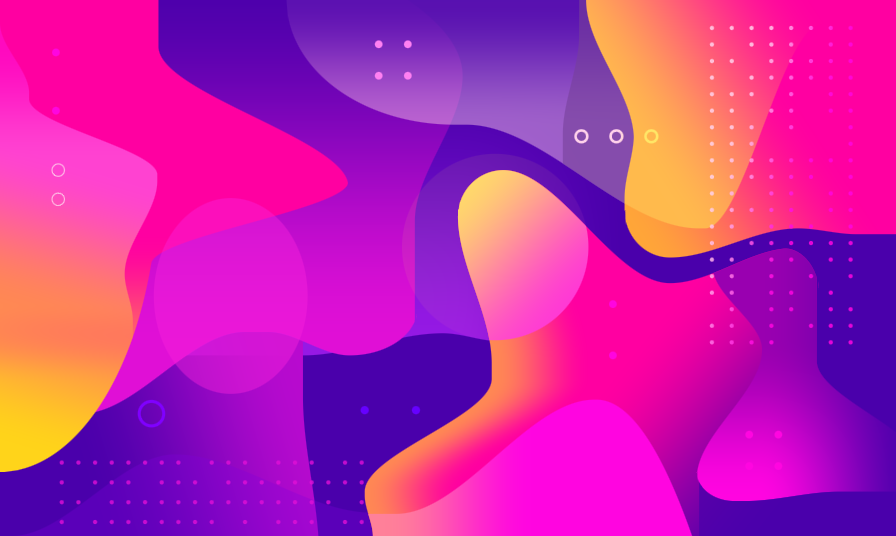
A Shadertoy shader for this background:

```glsl
// Overlapping liquid gradient blobs with scattered dots and rings.
#define HEIGHT 4.6
#define INDIGO vec3(.29, 0, .67)
#define VIOLET vec3(.59, .1, .9)
#define MAGENTA vec3(.88, .06, .84)
#define FUCHSIA vec3(1, .02, .88)
#define PINK vec3(1, 0, .63)
#define ORANGE vec3(1, .53, .33)
#define YELLOW vec3(1, .83, .1)
#define PALE vec3(1, .82, .92)
#define DOT_RADIUS .018
#define DOT_SHARE .78

vec3 col = INDIGO;
float x, y; // canvas position, y measured down from the top edge

void paint(vec3 ink, float cover) { col = mix(col, ink, cover); }

// Smooth-edged coverage of the region where d is negative.
float fill(float d) { return clamp(.5 - d / max(fwidth(d), 1e-4), 0., 1.); }

float rise(float a, float b, float t) { return smoothstep(a, b, t); }

// Height of a unit half circle, zero outside it.
float arc(float t) { return sqrt(max(0., 1. - t * t)); }

float hash(vec2 cell) { return fract(sin(dot(cell, vec2(41.3, 289.1))) * 437.5); }

vec2 nearest(vec2 first, vec2 gap, vec2 count) {
    return clamp(round((vec2(x, y) - first) / gap), vec2(0), count - 1.);
}

// Distance to the closest point of a finite grid.
float grid(vec2 first, vec2 gap, vec2 count) {
    return length(vec2(x, y) - first - gap * nearest(first, gap, count));
}

float scatter(vec2 first, vec2 gap, vec2 count) {
    float kept = step(hash(nearest(first, gap, count)), DOT_SHARE);
    return kept * fill(grid(first, gap, count) - DOT_RADIUS);
}

// Violet field, purple column and sheet, low hill.
void backLayers() {
    float fieldEnd = 3.05 - .19 * rise(2.6, 3.8, x) + .07 * rise(3.8, 4.3, x);
    paint(mix(INDIGO, VIOLET, rise(.5, 3.1, y)), fill(y - fieldEnd) * (1. - rise(3.9, 5.4, x)));

    float top = max(.65 - y, 0.) / .65;
    float side = 3.97 - .47 * top * top - .41 * rise(.65, 1.9, y);
    float base = 3.55 - .7 * rise(.7, 2.1, x) + .2 * rise(2.3, 3., x)
               - .4 * (1. - arc(max(x - 3., 0.) / .58));
    float column = fill(max(x - 2.6 - .14 * rise(3.4, 4.8, y), base - y));
    paint(vec3(.72, .04, .81), column * rise(.5, 2.7, x - .3 * (y - 3.5)));
    paint(mix(INDIGO, MAGENTA, rise(-.3, 3., y)), fill(max(x - side, y - base)));

    float hill = 4.6 - .7 * rise(.1, 1.5, x) + .5 * rise(1.5, 3.2, x);
    paint(vec3(.5, 0, .85), .3 * fill(hill - y));
}

// Pink mass, its warm inner lobe and a clear oval.
void leftLayers() {
    float side = 1.36 * arc(max(y - 1.5, 0.) / 2.55)
               + 1.63 * rise(.4, 1.6, y) * (1. - rise(1.56, 2.26, y));
    vec3 warm = mix(ORANGE, YELLOW, rise(2.5, 3.8, y - .3 * x));
    paint(mix(PINK, warm, rise(2., 3.3, y)), fill(x - side));

    float lobeSide = .25 * rise(.2, .8, y) + 1.1 * rise(.85, 1.5, y)
                   - .28 * rise(1.55, 2.35, y) + .07 * rise(2.35, 2.75, y);
    vec3 lobe = mix(vec3(1, .04, .75), vec3(1, .26, .82), rise(.4, 1.4, y));
    lobe = mix(lobe, warm, rise(1.2, 2.6, y - .3 * x));
    paint(lobe, fill(max(x - lobeSide, x - side)) * (1. - rise(2.6, 3.2, y)));

    float oval = length(vec2(x - 1.98, y - 2.54) / vec2(.66, .84)) - 1.;
    paint(vec3(.97, .13, .86), .45 * fill(oval));
}

// Pale veil and orange curtain.
void topLayers() {
    float veilEnd = 1.07 * arc(min(x - 3.9, 0.) / 1.44) + .89 * rise(4., 6., x)
                  - 1.75 * rise(6.05, 7.05, x);
    float veil = fill(y - veilEnd);
    paint(PALE, veil * (.08 + .37 * rise(0., 1.1, y)));
    paint(vec3(.46, .25, .6), .6 * veil * fill(4.97 - .14 * rise(.3, 1.15, y) - x));

    float side = 5.03 + .41 * rise(0., 1.2, y) - .08 * rise(1.15, 1.7, y);
    float base = 1.8 + .41 * arc(min(x - 5.75, 0.) / .39)
               - .25 * rise(5.75, 6.85, x) + .05 * rise(6.85, 7.35, x);
    float heat = x - .65 * y;
    vec3 cloth = mix(vec3(1, .65, .22), PINK, rise(4.1, 6.3, heat));
    vec3 lit = mix(vec3(1, .73, .3), PINK, rise(4.6, 7., heat));
    paint(mix(cloth, lit, veil), fill(max(side - x, y - base)));
}

// Central tongue with a disc, purple pool, fuchsia hill.
void frontLayers() {
    float top = 1.46 + .97 * rise(4.32, 5.75, x) - .3 * rise(5.75, 6.8, x)
              + .4 * (2. - arc(min(x - 4.32, 0.) / .39) - arc(max(x - 6.72, 0.) / .31));
    float left = 3.93 + .29 * rise(1.85, 3.12, y) - 1.09 * rise(3.25, 4.22, y)
               + .07 * rise(4.25, 4.6, y);
    float body = max(max(top - y, left - x), x - 7.01 - .9 * rise(3.1, 4., y));
    vec3 flesh = mix(ORANGE, PINK, rise(0., .85, x - left));
    paint(mix(flesh, INDIGO, rise(7.8, 10.3, x + .8 * y)), fill(body));

    float disc = fill(length(vec2(x - 4.25, y - 2.12)) - .8);
    vec3 glow = mix(vec3(1, .87, .42), vec3(1, .23, .85), rise(5.5, 7.6, x + y));
    paint(glow, disc * mix(.08, .95, fill(body)));

    float poolLeft = 6.12 + .42 * rise(2.3, 3., y) - .56 * rise(3., 4.1, y);
    float poolEnd = 4.05 + .25 * arc(min(x - 6.3, 0.) / .32) - .08 * rise(6.4, 7.2, x);
    vec3 pool = mix(vec3(.6, 0, .69), FUCHSIA, rise(2.9, 4.3, y));
    pool = mix(pool, INDIGO, rise(6.5, 7.9, x));
    paint(pool, fill(max(max(poolLeft - x, y - poolEnd), body)));
    paint(INDIGO, .75 * fill(max(poolEnd - y, 6. - x)));

    float fall = max(x - 5.12, 0.) / .82;
    float hill = 4.41 - .98 * rise(3.4, 5.1, x) + 1.17 * fall * fall;
    paint(mix(vec3(1, .5, .6), FUCHSIA, rise(3.3, 4.6, x)), fill(max(hill - y, left - x)));
}

// Small dots and rings.
void ornaments() {
    vec2 pair = vec2(2), column = vec2(1, 2), gap = vec2(.25, .27);
    vec3 tint = mix(PALE, FUCHSIA, rise(6.2, 7.1, x + .3 * y - .36));
    paint(tint, .85 * scatter(vec2(6.11, .24), vec2(.17, .142), vec2(8, 20)));
    paint(MAGENTA, .8 * scatter(vec2(.53, 3.97), vec2(.143, .17), vec2(19, 4)));
    paint(vec3(1, .5, .95), fill(grid(vec2(3.25, .38), gap, pair) - .033));
    float bead = min(grid(vec2(6.43, 3.73), gap, pair), grid(vec2(.48, .45), vec2(.5), column));
    paint(FUCHSIA, fill(min(bead, grid(vec2(5.26, 2.61), vec2(.44), column)) - .033));
    paint(vec3(.4, 0, 1), fill(grid(vec2(3.13, 3.52), vec2(.44), column.yx) - .035));
    vec3 bright = mix(PALE, vec3(1, .9, .4), rise(5.3, 5.5, x));
    paint(bright, fill(abs(grid(vec2(4.99, 1.17), vec2(.3), vec2(3, 1)) - .05) - .011));
    paint(PALE, .8 * fill(abs(grid(vec2(.5, 1.46), vec2(.25), column) - .053) - .005));
    paint(vec3(.5, 0, 1), fill(abs(length(vec2(x - 1.3, y - 3.55)) - .105) - .013));
}

void mainImage(out vec4 fragColor, in vec2 fragCoord) {
    x = HEIGHT * fragCoord.x / iResolution.y;
    y = HEIGHT - HEIGHT * fragCoord.y / iResolution.y;
    backLayers();
    leftLayers();
    topLayers();
    frontLayers();
    ornaments();
    fragColor = vec4(col, 1);
}
```
